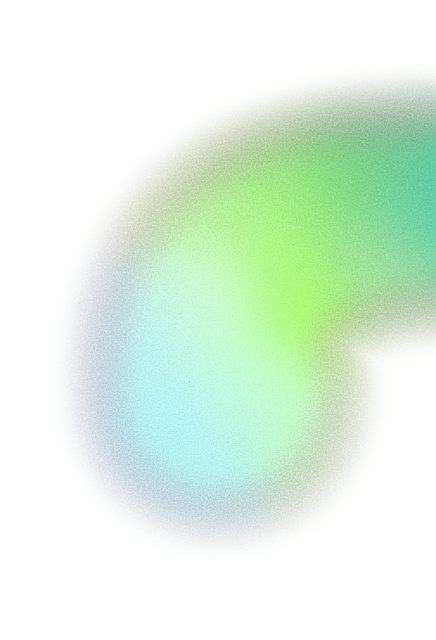
This background is drawn by a Shadertoy shader. Its source:

```glsl
const vec3 PAPER = vec3(0.995, 1.0, 0.995);
const vec3 RIM_SHADE = vec3(0.06, 0.115, 0.09);

// Bent spine of the glow, in units of canvas height
const vec2 SPINE_START = vec2(0.345, 0.388);
const vec2 SPINE_BEND = vec2(0.301, 0.669);
const vec2 SPINE_END = vec2(0.729, 0.674);
const float RADIUS_START = 0.190;
const float RADIUS_END = 0.152;
const float EDGE_BLUR = 0.078;
const int SPINE_STEPS = 32;

const float COLOR_SPREAD = 0.065;
const float GRAIN_SCALE = 370.0;
const float GRAIN_BODY = 0.075;
const float GRAIN_RIM = 0.06;

// Colour anchors, blended by Gaussian weights
const int ANCHORS = 14;
const vec2 ANCHOR_POS[ANCHORS] = vec2[](
    vec2(0.273, 0.362), vec2(0.345, 0.271), vec2(0.312, 0.531), vec2(0.378, 0.414),
    vec2(0.469, 0.518), vec2(0.430, 0.661), vec2(0.312, 0.674), vec2(0.521, 0.714),
    vec2(0.573, 0.792), vec2(0.671, 0.688), vec2(0.586, 0.583), vec2(0.469, 0.310),
    vec2(0.221, 0.492), vec2(0.391, 0.766));
const vec3 ANCHOR_COLOR[ANCHORS] = vec3[](
    vec3(0.70, 0.95, 0.97), vec3(0.71, 0.95, 0.95), vec3(0.83, 1.00, 0.86), vec3(0.78, 1.00, 0.84),
    vec3(0.66, 1.00, 0.40), vec3(0.69, 0.99, 0.51), vec3(0.75, 0.94, 0.66), vec3(0.51, 0.87, 0.47),
    vec3(0.47, 0.77, 0.58), vec3(0.37, 0.80, 0.67), vec3(0.64, 0.87, 0.64), vec3(0.77, 0.98, 0.75),
    vec3(0.74, 0.93, 0.94), vec3(0.61, 0.86, 0.54));

// Pseudo-random unit gradient for a lattice cell
vec2 latticeGradient(ivec2 cell) {
    uint h = uint(cell.x) * 1597u + uint(cell.y) * 51749u;
    h = (h ^ (h >> 15)) * 73939u;
    h = (h ^ (h >> 13)) * 39769u;
    h ^= h >> 16;
    float angle = float(h & 65535u) / 65536.0 * 6.2832;
    return vec2(cos(angle), sin(angle));
}

float gradientNoise(vec2 p) {
    ivec2 i = ivec2(floor(p));
    vec2 f = fract(p);
    vec2 u = f * f * f * (f * (f * 6.0 - 15.0) + 10.0);
    float a = dot(latticeGradient(i), f);
    float b = dot(latticeGradient(i + ivec2(1, 0)), f - vec2(1.0, 0.0));
    float c = dot(latticeGradient(i + ivec2(0, 1)), f - vec2(0.0, 1.0));
    float d = dot(latticeGradient(i + ivec2(1, 1)), f - vec2(1.0, 1.0));
    return mix(mix(a, b, u.x), mix(c, d, u.x), u.y);
}

// Signed distance to a tapered tube along the quadratic spine
float glowDistance(vec2 p) {
    float nearest = 10.0;
    for (int i = 0; i <= SPINE_STEPS; i++) {
        float t = float(i) / float(SPINE_STEPS);
        vec2 center = mix(mix(SPINE_START, SPINE_BEND, t), mix(SPINE_BEND, SPINE_END, t), t);
        nearest = min(nearest, length(p - center) - mix(RADIUS_START, RADIUS_END, t));
    }
    return nearest;
}

vec3 meshColor(vec2 p) {
    vec3 sum = vec3(0.0);
    float total = 0.0;
    for (int i = 0; i < ANCHORS; i++) {
        vec2 offset = (p - ANCHOR_POS[i]) / COLOR_SPREAD;
        float weight = exp(-0.5 * dot(offset, offset));
        sum += weight * ANCHOR_COLOR[i];
        total += weight;
    }
    return sum / max(total, 1e-30);
}

void mainImage(out vec4 fragColor, in vec2 fragCoord) {
    vec2 p = fragCoord / iResolution.y;

    // Soft body with a muted rim
    float body = smoothstep(EDGE_BLUR, -EDGE_BLUR, glowDistance(p));
    float rim = 4.0 * body * (1.0 - body);
    vec3 color = mix(PAPER, meshColor(p), body) - RIM_SHADE * rim;

    // Fine grain, strongest on the rim
    float grain = gradientNoise(p * GRAIN_SCALE);
    color += grain * (GRAIN_BODY * body + GRAIN_RIM * rim);

    fragColor = vec4(clamp(color, 0.0, 1.0), 1.0);
}
```
